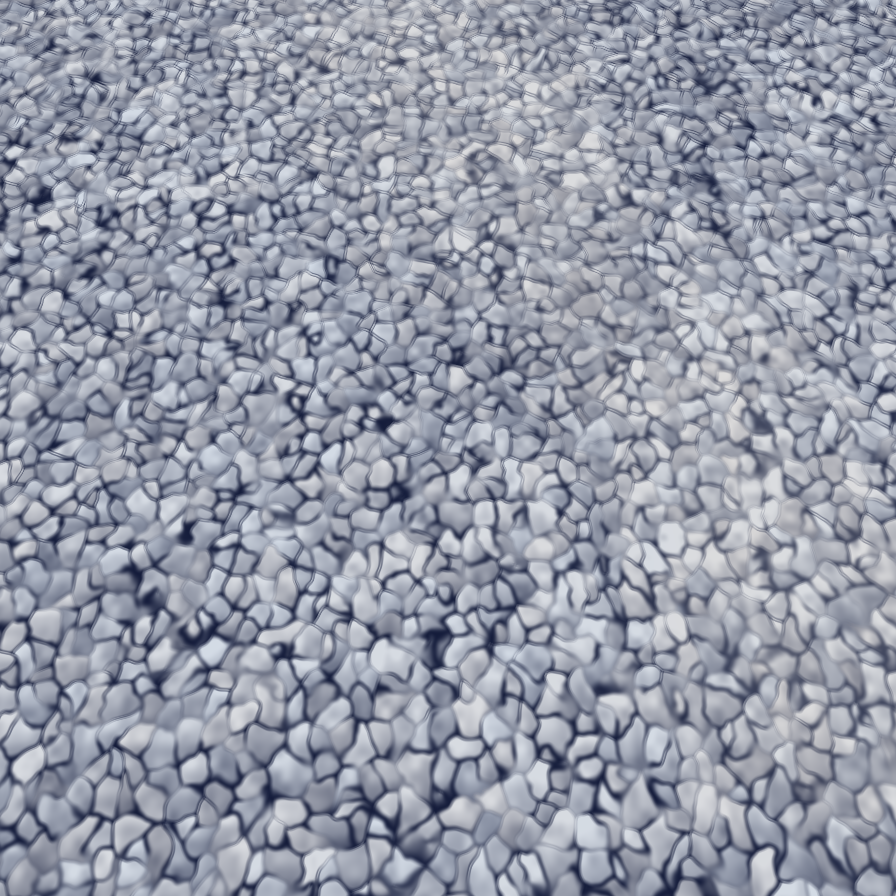
Give the GLSL for this texture, as a Shadertoy shader.

```glsl
const vec3 DEEP_SHADOW = vec3(0.08, 0.11, 0.23);
const vec3 PALE_STONE = vec3(0.74, 0.76, 0.80);
const vec3 OCHRE_TINT = vec3(1.02, 0.97, 0.89);
const vec3 DUST_TINT = vec3(1.02, 1.005, 0.985);
const vec2 LIGHT_DIR = vec2(-0.45, 0.89);
const float HORIZON = 2.2;        // height of the vanishing line
const float DENSITY = 34.0;       // stones across the near edge
const float STEEPNESS = 0.77;     // how upright the stones look
const float COARSE_WARP = 0.50;   // irregularity of stone outlines
const float FINE_WARP = 0.18;
const float GAP_WIDTH = 0.22;     // in stone sizes
const float CONTACT_TONE = 0.74;  // where stones touch without a gap
const float STONE_TONE = 0.91;
const float TONE_SPREAD = 0.32;
const float OCHRE_SHARE = 0.003;
const float SOFTNESS = 0.0019;    // blur radius in canvas units

float hash(vec2 p) {
    return fract(sin(dot(p, vec2(127.1, 311.7))) * 43758.5453);
}

vec2 hash2(vec2 p) {
    return vec2(hash(p), hash(p + vec2(37.3, 17.9)));
}

float noise(vec2 p) {
    vec2 cell = floor(p);
    vec2 f = fract(p);
    f = f * f * (3.0 - 2.0 * f);
    return mix(mix(hash(cell), hash(cell + vec2(1, 0)), f.x),
               mix(hash(cell + vec2(0, 1)), hash(cell + vec2(1, 1)), f.x), f.y);
}

vec2 noise2(vec2 p) {
    return vec2(noise(p), noise(p + 41.0)) - 0.5;
}

float smoothMin(float a, float b, float k) {
    float h = max(k - abs(a - b), 0.0) / k;
    return min(a, b) - h * h * k * 0.25;
}

// Distance to a stone centre, stretched and turned per stone
float stoneDistance(vec2 offset, vec2 id) {
    float angle = 6.2832 * hash(id + 5.7);
    float stretch = mix(1.0, 1.35, hash(id + 11.3));
    float size = mix(0.80, 1.28, hash(id + 23.1));
    float c = cos(angle), s = sin(angle);
    vec2 q = mat2(c, -s, s, c) * offset;
    return length(q * vec2(stretch, 1.0 / stretch)) * size;
}

// Finds the nearest stone; returns the distance to its rounded outline
float nearestStone(vec2 p, out vec2 stoneId, out vec2 stoneOffset) {
    vec2 base = floor(p);
    float d1 = 9.0, d2 = 9.0, d3 = 9.0;
    for (int j = -2; j <= 2; j++) {
        for (int i = -2; i <= 2; i++) {
            vec2 id = base + vec2(i, j);
            vec2 offset = p - id - hash2(id);
            float d = stoneDistance(offset, id);
            if (d < d1) {
                d3 = d2;
                d2 = d1;
                d1 = d;
                stoneId = id;
                stoneOffset = offset;
            } else if (d < d2) {
                d3 = d2;
                d2 = d;
            } else {
                d3 = min(d3, d);
            }
        }
    }
    return smoothMin(d2, d3, 0.16) - d1;
}

// Dusty, trodden strip running from the top to the right edge
float dustStrip(vec2 uv) {
    float centre = 0.42 + 0.72 * (1.0 - uv.y);
    float wobble = 0.16 * (noise(uv * 7.0) - 0.5);
    return 1.0 - smoothstep(0.02, 0.30, abs(uv.x - centre + wobble));
}

vec3 gravel(vec2 uv) {
    // Ground plane in perspective
    float depth = HORIZON / (HORIZON - uv.y);
    vec2 ground = DENSITY * depth * vec2(uv.x - 0.5, HORIZON * STEEPNESS);
    vec2 p = ground + COARSE_WARP * noise2(ground * 1.1)
                    + FINE_WARP * noise2(ground * 2.9 + 7.0);

    vec2 id = vec2(0.0), offset = vec2(0.0);
    float edge = nearestStone(p, id, offset);
    float dust = dustStrip(uv);
    float facing = clamp(dot(offset, LIGHT_DIR), -0.6, 0.6);

    // Stone faces: own tone and slanted light, fading into each other
    float face = STONE_TONE + TONE_SPREAD * (hash(id + 71.0) - 0.5);
    face += 0.26 * facing * (1.0 - 0.3 * dust);
    float tone = mix(CONTACT_TONE, face, smoothstep(-0.03, 0.15, edge));

    // Facets and broad patches
    tone += 0.32 * (noise(ground * 2.3 + 29.0) - 0.5);
    tone += 0.14 * (noise(uv * 9.0 + 3.0) - 0.5) + 0.03 * dust;

    // Gaps: short dark strokes below stones, vanishing where stones touch
    float width = GAP_WIDTH * mix(0.7, 1.4, noise(ground * 0.9 + 19.0));
    width = max(width - 0.14 * facing, 0.10);
    float contact = smoothstep(0.20, 0.66, noise(ground * 1.4 + 67.0));
    float strength = mix(0.12, 1.0, contact) * (1.0 - 0.34 * dust);
    float gap = 1.0 - smoothstep(0.0, width, edge);
    tone *= 1.0 - strength * gap;

    // Colour from shadow to stone, with warm dust and rare ochre stones
    vec3 color = mix(DEEP_SHADOW, PALE_STONE, clamp(tone, 0.0, 1.15));
    color *= mix(vec3(1.0), DUST_TINT, dust);
    color *= 1.0 + vec3(0.03, 0.0, -0.03) * (hash(id + 97.0) - 0.5);
    return color * mix(vec3(1.0), OCHRE_TINT, step(1.0 - OCHRE_SHARE, hash(id + 131.0)));
}

void mainImage(out vec4 fragColor, in vec2 fragCoord) {
    vec2 uv = fragCoord / iResolution.y;

    // Soft focus: average of a tilted square of samples
    vec2 arm = SOFTNESS * vec2(0.92, 0.38);
    vec3 color = vec3(0.0);
    for (int i = 0; i < 4; i++) {
        color += 0.25 * gravel(uv + arm);
        arm = vec2(-arm.y, arm.x);
    }
    fragColor = vec4(color, 1.0);
}
```
